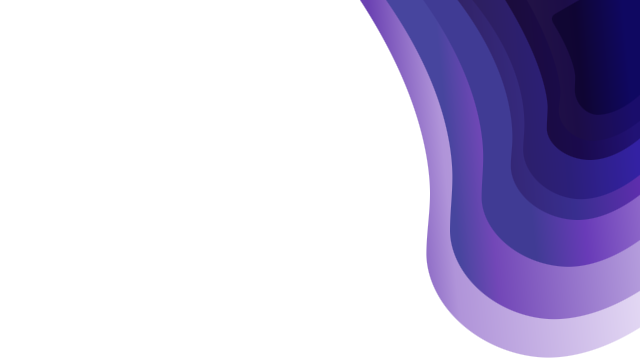
Reproduce this background procedurally as a Shadertoy shader.

```glsl
const vec2 CANVAS = vec2(160.0, 90.0);
const float ROUNDNESS = 1.9;

// Signed field of a hollow, positive inside: sloping wall, waist, round belly, rising floor
float hollow(vec2 p, float topX, float bend, vec2 waist, vec2 belly, vec2 base, float rightY) {
    float descent = clamp((CANVAS.y - p.y) / (CANVAS.y - waist.y), 0.0, 1.0);
    float wall = mix(waist.x, topX, pow(1.0 - descent, bend));
    wall += (belly.x - waist.x) * (1.0 - smoothstep(belly.y, waist.y, p.y));

    float run = max(p.x - base.x, 0.0) / (CANVAS.x - base.x);
    float ground = mix(base.y, rightY, pow(run, ROUNDNESS));

    float radius = base.x - belly.x;
    vec2 corner = max(vec2(base.x - p.x, belly.y - p.y), 0.0);
    corner /= vec2(radius, belly.y - ground);
    vec2 powered = pow(corner, vec2(ROUNDNESS));
    float bowl = radius * (1.0 - pow(powered.x + powered.y, 1.0 / ROUNDNESS));
    return bowl + belly.x - wall;
}

float smoothMin(float a, float b, float blend) {
    float h = max(blend - abs(a - b), 0.0) / blend;
    return min(a, b) - 0.25 * h * h * blend;
}

float coverage(float field) {
    return clamp(field / max(fwidth(field), 1e-5) + 0.5, 0.0, 1.0);
}

// Three colours placed at three positions
vec3 ramp(float x, vec3 stops, vec3 first, vec3 middle, vec3 last) {
    vec3 color = mix(first, middle, clamp((x - stops.x) / (stops.y - stops.x), 0.0, 1.0));
    return mix(color, last, clamp((x - stops.y) / (stops.z - stops.y), 0.0, 1.0));
}

void mainImage(out vec4 fragColor, in vec2 fragCoord) {
    vec2 p = fragCoord / iResolution.xy * CANVAS;
    float shade = p.x + 0.1 * (p.y - 0.5 * CANVAS.y);
    vec3 color = vec3(1.0);
    float field;
    vec3 tint;

    // Pale outer sheets
    field = hollow(p, 90.0, 1.8, vec2(107.5, 41.7), vec2(106.6, 26.5), vec2(137.1, 0.6), 8.1);
    tint = ramp(shade, vec3(96.5, 111.5, 160.0),
        vec3(0.42, 0.26, 0.70), vec3(0.69, 0.58, 0.85), vec3(0.90, 0.86, 0.96));
    color = mix(color, tint, coverage(field));

    field = hollow(p, 96.5, 1.85, vec2(113.1, 45.8), vec2(112.5, 32.3), vec2(138.5, 10.2), 17.3);
    tint = ramp(shade, vec3(113.0, 122.0, 160.0),
        vec3(0.28, 0.27, 0.62), vec3(0.45, 0.28, 0.72), vec3(0.72, 0.63, 0.87));
    color = mix(color, tint, coverage(field));

    // Indigo middle sheets
    field = hollow(p, 105.8, 1.85, vec2(120.8, 50.8), vec2(120.4, 40.6), vec2(142.1, 23.3), 30.0);
    tint = ramp(shade, vec3(132.0, 145.0, 160.0),
        vec3(0.25, 0.23, 0.58), vec3(0.41, 0.23, 0.72), vec3(0.56, 0.41, 0.79));
    color = mix(color, tint, coverage(field));

    field = hollow(p, 114.4, 1.9, vec2(128.1, 55.6), vec2(127.7, 48.5), vec2(144.4, 35.0), 41.3);
    tint = ramp(shade, vec3(115.0, 143.0, 160.0),
        vec3(0.19, 0.13, 0.38), vec3(0.22, 0.18, 0.56), vec3(0.37, 0.18, 0.68));
    color = mix(color, tint, coverage(field));

    field = hollow(p, 118.1, 1.95, vec2(131.1, 58.8), vec2(130.8, 52.5), vec2(145.2, 40.2), 46.3);
    tint = ramp(shade, vec3(120.0, 143.0, 160.0),
        vec3(0.18, 0.12, 0.36), vec3(0.17, 0.12, 0.48), vec3(0.20, 0.13, 0.64));
    color = mix(color, tint, coverage(field));

    // Dark inner sheets
    field = hollow(p, 126.3, 1.55, vec2(136.9, 63.3), vec2(136.7, 57.9), vec2(147.5, 50.0), 55.4);
    tint = ramp(shade, vec3(128.0, 146.0, 160.0),
        vec3(0.11, 0.05, 0.22), vec3(0.10, 0.04, 0.30), vec3(0.13, 0.07, 0.46));
    color = mix(color, tint, coverage(field));

    field = hollow(p, 131.7, 1.55, vec2(140.1, 67.0), vec2(139.7, 62.3), vec2(148.1, 54.8), 59.8);
    tint = ramp(shade, vec3(133.0, 146.0, 160.0),
        vec3(0.14, 0.08, 0.27), vec3(0.11, 0.05, 0.28), vec3(0.10, 0.05, 0.42));
    color = mix(color, tint, coverage(field));

    // Deepest pocket, cut off by a slanted rounded lid
    field = hollow(p, 134.4, 1.5, vec2(143.8, 70.8), vec2(143.7, 67.5), vec2(149.4, 61.3), 66.3);
    float lid = dot(p - vec2(138.3, 86.25), vec2(0.5, -0.866));
    tint = ramp(shade, vec3(138.0, 148.0, 160.0),
        vec3(0.07, 0.03, 0.20), vec3(0.06, 0.02, 0.20), vec3(0.06, 0.03, 0.38));
    color = mix(color, tint, coverage(smoothMin(field, lid, 2.0)));

    fragColor = vec4(color, 1.0);
}
```
